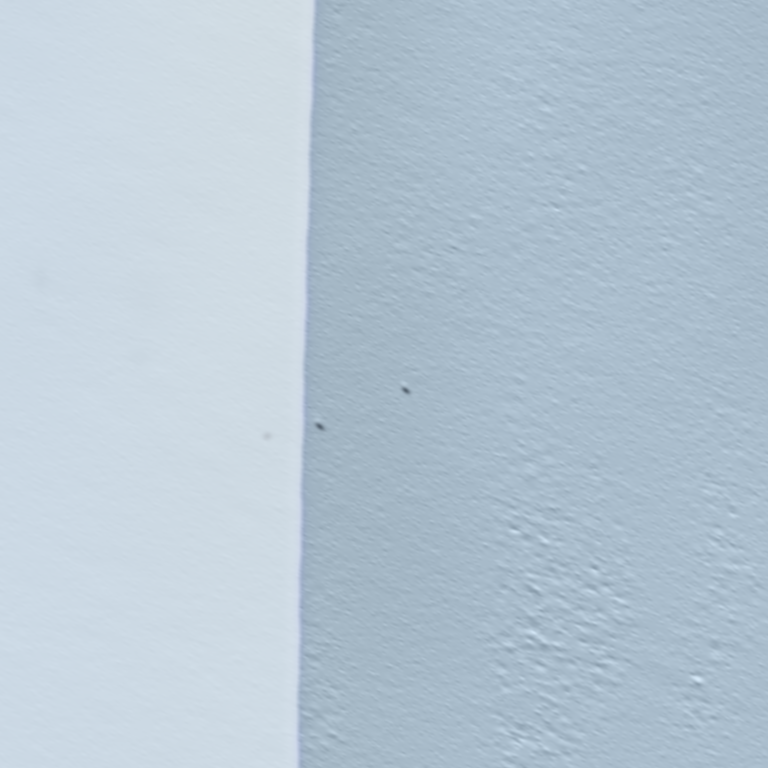
This texture is drawn by a WebGL 2 fragment shader. Its source:

```glsl
#version 300 es
precision highp float;
uniform vec2 u_resolution;
out vec4 fragColor;

vec2 hash2(vec2 p) {
  vec3 q = fract(p.xyx * vec3(0.1031, 0.103, 0.0973));
  q += dot(q, q.yzx + 33.33);
  return fract((q.xx + q.yz) * q.zy);
}

// Rounded bumps and dents of random height, one per cell
float bumps(vec2 p) {
  vec2 cell = floor(p), f = fract(p);
  float height = 0.0;
  for (int y = -1; y <= 1; y++)
    for (int x = -1; x <= 1; x++) {
      vec2 o = vec2(x, y), r = hash2(cell + o + 50.0);
      vec2 d = o + 0.15 + 0.7 * r - f;
      float size = 2.0 * fract(r.x * 17.0 + r.y * 31.0) - 1.0;
      height += size * abs(size) * exp(-6.0 * dot(d, d));
    }
  return height;
}

// Relief lit from the upper left, stretched along a falling diagonal
float relief(vec2 uv, vec2 scale) {
  vec2 p = vec2(0.9 * uv.x - 0.43 * uv.y, 0.43 * uv.x + 0.9 * uv.y) * scale;
  return bumps(p) - bumps(p + vec2(-0.12, 0.42));
}

// Soft elliptical patch
float patchMask(vec2 uv, vec2 center, vec2 radius) {
  vec2 d = (uv - center) / radius;
  return exp(-dot(d, d));
}

// Slanted pit: x is the dark core, y the lit rim above it
vec2 pit(vec2 uv, vec2 center, float size) {
  vec2 d = uv - center;
  vec2 q = vec2(0.8 * d.x - 0.6 * d.y, 0.6 * d.x + 0.8 * d.y) / size;
  vec2 r = q - vec2(-1.4, 0.9);
  return vec2(exp(-dot(q * q, vec2(0.7, 2.6))), exp(-dot(r * r, vec2(1.0, 1.6))));
}

void main() {
  vec2 uv = gl_FragCoord.xy / u_resolution;
  float pixel = 1.0 / min(u_resolution.x, u_resolution.y);

  // Leaning, slightly wavering corner
  float edge = 0.388 + 0.010 * uv.y + 0.0125 * uv.y * uv.y;
  edge += 0.0007 * sin(uv.y * 43.0 + 1.0) + 0.0004 * sin(uv.y * 117.0);
  float side = uv.x - edge;

  float fine = relief(uv, vec2(85.0, 170.0));
  float grain = relief(uv + 1.3, vec2(125.0, 230.0));
  float coarse = relief(uv + 3.7, vec2(50.0, 105.0));
  float broad = relief(uv + 5.1, vec2(16.0, 34.0));
  float cloud = sin(uv.x * 9.0 + 2.0 * sin(uv.y * 5.0)) * sin(uv.y * 7.0 - uv.x * 4.0);

  // Bright smooth wall
  vec3 light = mix(vec3(0.795, 0.848, 0.894), vec3(0.820, 0.865, 0.893),
                   smoothstep(0.0, 0.38, uv.x) * (0.4 + 0.6 * uv.y));
  light += 0.004 * cloud + 0.010 * fine + 0.008 * grain + 0.007 * broad;
  light += 0.010 * coarse * (1.0 - uv.y);
  light -= 0.015 * patchMask(uv, vec2(0.053, 0.635), vec2(0.009, 0.018));
  light -= 0.014 * patchMask(uv, vec2(0.182, 0.535), vec2(0.017, 0.012));
  light -= 0.008 * patchMask(uv, vec2(0.19, 0.61), vec2(0.03, 0.03));
  light += vec3(0.012, 0.009, 0.010) * exp(-pow((side + 0.011) / 0.008, 2.0));

  // Shaded rough wall
  vec3 shade = mix(vec3(0.648, 0.722, 0.776), vec3(0.666, 0.741, 0.801),
                   smoothstep(0.03, 0.3, side));
  shade += 0.014 * patchMask(uv, vec2(0.63, 0.93), vec2(0.14, 0.25));
  shade -= 0.013 * patchMask(uv, vec2(0.53, 0.30), vec2(0.13, 0.22));
  shade -= 0.012 * patchMask(uv, vec2(1.0, 0.82), vec2(0.08, 0.3));
  shade += 0.006 * cloud + 0.010 * broad;

  // Weathered columns, strongest near the base
  float rough = patchMask(uv, vec2(0.695, 0.14), vec2(0.05, 0.26));
  rough += 0.9 * patchMask(uv, vec2(0.785, 0.21), vec2(0.035, 0.13));
  rough += 0.7 * patchMask(uv, vec2(0.91, 0.11), vec2(0.035, 0.08));
  rough += 0.6 * patchMask(uv, vec2(0.95, 0.30), vec2(0.04, 0.15));
  rough += 0.5 * patchMask(uv, vec2(0.42, 0.08), vec2(0.03, 0.14));
  rough += 0.35 * patchMask(uv, vec2(0.71, 0.78), vec2(0.06, 0.18));
  rough += 0.35 * patchMask(uv, vec2(0.57, 0.68), vec2(0.06, 0.07));
  rough += 0.25 * patchMask(uv, vec2(0.88, 0.75), vec2(0.08, 0.2));
  rough += 0.2 * patchMask(uv, vec2(0.46, 0.93), vec2(0.03, 0.1));
  shade += fine * (0.034 + 0.065 * rough) + grain * 0.034;
  shade += coarse * (0.016 + 0.15 * rough);

  // Darker band and lilac fringe along the soft corner
  shade -= vec3(0.038, 0.036, 0.022) * exp(-max(side, 0.0) / 0.012);
  float soft = max(0.0045, pixel);
  vec3 color = mix(light, shade, smoothstep(-soft, soft, side));
  float fringe = 0.7 + 0.3 * sin(uv.y * 31.0 + 2.0 * sin(uv.y * 13.0));
  color += vec3(-0.004, -0.016, 0.024) * fringe * exp(-pow(side / 0.006, 2.0));

  // Pits and one faint stain
  vec2 pits = pit(uv, vec2(0.5285, 0.4915), 0.0052) + pit(uv, vec2(0.4165, 0.4445), 0.0056);
  color += 0.08 * pits.y;
  color = mix(color, vec3(0.27, 0.32, 0.37), min(0.85 * pits.x, 1.0));
  color -= vec3(0.07, 0.08, 0.08) * patchMask(uv, vec2(0.348, 0.432), vec2(0.006, 0.005));

  fragColor = vec4(clamp(color, 0.0, 1.0), 1.0);
}
```
